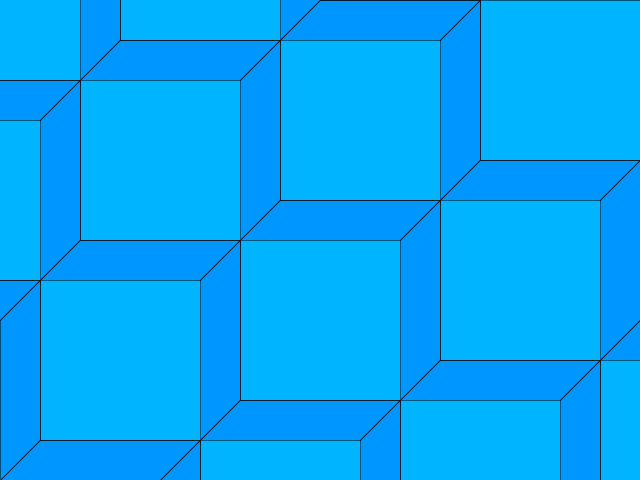
Give the GLSL for this pattern, as a WebGL 1 fragment shader.

```glsl
precision highp float;
uniform vec2 u_resolution;

#define UNITS_DOWN 12.0
#define FACE_SIZE 4.0
#define DEPTH 1.0
#define FIRST_CORNER vec2(2.0104, 2.0104)
#define OUTLINE_WIDTH 0.0208
#define CREASE_WIDTH 0.0125
#define FRONT_COLOR vec3(0.0, 0.706, 1.0)
#define SIDE_COLOR vec3(0.0, 0.588, 1.0)
#define INK_COLOR vec3(0.0)

float segmentDistance(vec2 p, vec2 a, vec2 b) {
  vec2 ab = b - a;
  return length(p - a - ab * clamp(dot(p - a, ab) / dot(ab, ab), 0.0, 1.0));
}

float squareDistance(vec2 p) {
  vec2 d = abs(p - 0.5 * FACE_SIZE) - 0.5 * FACE_SIZE;
  return max(d.x, d.y);
}

// Share of a pixel covered by a line, correct below one pixel too
float lineCoverage(float dist, float width, float pixel) {
  float h = 0.5 * width;
  float covered = min(dist + 0.5 * pixel, h) - max(dist - 0.5 * pixel, -h);
  return clamp(covered / pixel, 0.0, 1.0);
}

void main() {
  // Units with y pointing down, from the top left corner
  float pixel = UNITS_DOWN / u_resolution.y;
  vec2 p = vec2(gl_FragCoord.x, u_resolution.y - gl_FragCoord.y) * pixel;
  p -= FIRST_CORNER;

  // Skewed lattice of interlocking cubes
  float s = FACE_SIZE + DEPTH;
  vec2 stepRight = vec2(s, -DEPTH);
  vec2 stepDown = vec2(-DEPTH, s);
  vec2 cell = floor(vec2(s * p.x + DEPTH * p.y, DEPTH * p.x + s * p.y)
                    / (s * s - DEPTH * DEPTH));

  vec2 topRight = vec2(FACE_SIZE, 0.0);
  vec2 bottomLeft = vec2(0.0, FACE_SIZE);
  vec2 bottomRight = vec2(FACE_SIZE);
  vec2 recede = vec2(DEPTH, -DEPTH);
  float front = 1e3;
  float outline = 1e3;
  float crease = 1e3;

  for (int j = -1; j <= 1; j++) {
    for (int i = -1; i <= 1; i++) {
      vec2 id = cell + vec2(float(i), float(j));
      vec2 q = p - id.x * stepRight - id.y * stepDown;
      front = min(front, squareDistance(q));

      // Dark outer edges and receding diagonals
      outline = min(outline, segmentDistance(q, vec2(0.0), bottomLeft));
      outline = min(outline, segmentDistance(q, bottomLeft, bottomRight));
      outline = min(outline, segmentDistance(q, vec2(0.0), recede));
      outline = min(outline, segmentDistance(q, topRight, topRight + recede));

      // Finer folds between the front and the shaded faces
      crease = min(crease, segmentDistance(q, vec2(0.0), topRight));
      crease = min(crease, segmentDistance(q, topRight, bottomRight));
    }
  }

  float frontMask = clamp(0.5 - front / pixel, 0.0, 1.0);
  float ink = max(lineCoverage(outline, OUTLINE_WIDTH, pixel),
                  lineCoverage(crease, CREASE_WIDTH, pixel));
  vec3 color = mix(SIDE_COLOR, FRONT_COLOR, frontMask);
  gl_FragColor = vec4(mix(color, INK_COLOR, ink), 1.0);
}
```
